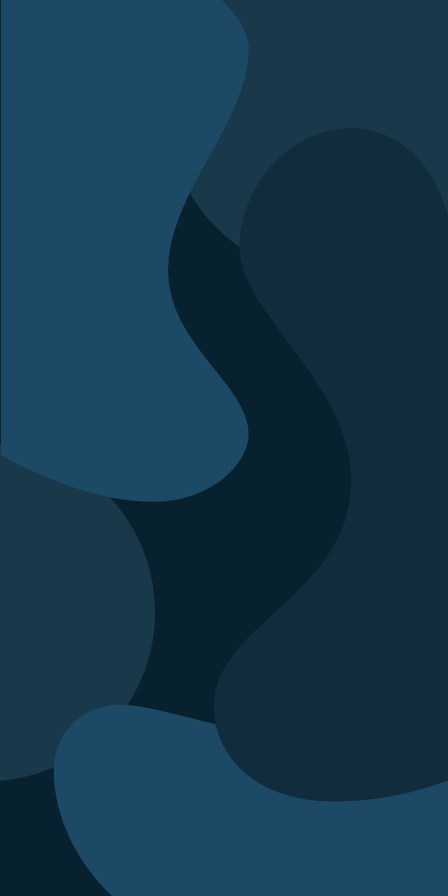
Write a WebGL 1 fragment shader that draws this background.

```glsl
precision highp float;
// Flat layered backdrop: two teal discs under flowing blue and navy blobs.

#define DEEP vec3(0.031, 0.129, 0.180)
#define TEAL vec3(0.098, 0.224, 0.290)
#define BLUE vec3(0.110, 0.290, 0.400)
#define NAVY vec3(0.063, 0.172, 0.239)
#define UPPER_DISC vec3(0.751, 0.241, 0.378)
#define LOWER_DISC vec3(-0.031, 1.367, 0.377)
#define CURVE_STEPS 16

uniform vec2 u_resolution;

// Path state: sample point, path start, pen position, squared distance, side
vec2 point, origin, pen;
float nearest, side;

void moveTo(vec2 a) {
  origin = a;
  pen = a;
  nearest = 1e3;
  side = 1.0;
}

// Straight edge: tracks the nearest distance and flips side on each crossing
void lineTo(vec2 b) {
  vec2 edge = b - pen;
  vec2 rel = point - pen;
  float along = clamp(dot(rel, edge) / max(dot(edge, edge), 1e-9), 0.0, 1.0);
  vec2 gap = rel - edge * along;
  nearest = min(nearest, dot(gap, gap));
  bool penAbove = pen.y > point.y;
  bool endAbove = b.y > point.y;
  if (penAbove != endAbove && rel.x < edge.x * rel.y / edge.y) side = -side;
  pen = b;
}

// Cubic Bezier, flattened into short edges
void curveTo(vec2 c1, vec2 c2, vec2 b) {
  vec2 a = pen;
  for (int i = 1; i <= CURVE_STEPS; i++) {
    float t = float(i) / float(CURVE_STEPS);
    float s = 1.0 - t;
    lineTo(s * s * s * a + 3.0 * s * t * (s * c1 + t * c2) + t * t * t * b);
  }
}

// Closes the path and returns its signed distance, negative inside
float closePath() {
  lineTo(origin);
  return side * sqrt(nearest);
}

float upperBlob() {
  moveTo(vec2(0.002, -0.05));
  lineTo(vec2(0.440, -0.05));
  lineTo(vec2(0.495, 0.0));
  curveTo(vec2(0.531, 0.036), vec2(0.555, 0.073), vec2(0.555, 0.109));
  curveTo(vec2(0.555, 0.273), vec2(0.375, 0.430), vec2(0.375, 0.604));
  curveTo(vec2(0.375, 0.768), vec2(0.555, 0.859), vec2(0.555, 0.969));
  curveTo(vec2(0.555, 1.036), vec2(0.469, 1.120), vec2(0.344, 1.120));
  curveTo(vec2(0.221, 1.120), vec2(0.104, 1.070), vec2(0.002, 1.016));
  return closePath();
}

float lowerBlob() {
  moveTo(vec2(1.1, 1.635));
  lineTo(vec2(0.573, 1.635));
  curveTo(vec2(0.469, 1.620), vec2(0.339, 1.573), vec2(0.268, 1.573));
  curveTo(vec2(0.185, 1.573), vec2(0.120, 1.635), vec2(0.120, 1.719));
  curveTo(vec2(0.120, 1.828), vec2(0.177, 1.932), vec2(0.250, 2.0));
  lineTo(vec2(0.29, 2.05));
  lineTo(vec2(1.1, 2.05));
  return closePath();
}

float rightBlob() {
  moveTo(vec2(1.1, 0.482));
  lineTo(vec2(1.0, 0.482));
  curveTo(vec2(0.969, 0.359), vec2(0.880, 0.286), vec2(0.786, 0.286));
  curveTo(vec2(0.641, 0.286), vec2(0.534, 0.422), vec2(0.534, 0.552));
  curveTo(vec2(0.534, 0.698), vec2(0.784, 0.854), vec2(0.784, 1.073));
  curveTo(vec2(0.784, 1.328), vec2(0.477, 1.393), vec2(0.477, 1.576));
  curveTo(vec2(0.477, 1.693), vec2(0.578, 1.789), vec2(0.742, 1.789));
  curveTo(vec2(0.839, 1.789), vec2(0.924, 1.771), vec2(1.0, 1.742));
  lineTo(vec2(1.1, 1.70));
  return closePath();
}

// Signed distance to a disc given as centre and radius
float disc(vec3 shape) {
  return length(point - shape.xy) - shape.z;
}

// Antialiased coverage about one pixel wide
float cover(float dist) {
  return clamp(0.5 - dist * u_resolution.x, 0.0, 1.0);
}

void main() {
  // Canvas units: x runs 0 to 1, y runs 0 to 2 from the top edge down
  vec2 uv = gl_FragCoord.xy / u_resolution;
  point = vec2(uv.x, 2.0 - 2.0 * uv.y);

  // Layers from back to front
  vec3 color = DEEP;
  color = mix(color, TEAL, cover(min(disc(UPPER_DISC), disc(LOWER_DISC))));
  color = mix(color, BLUE, cover(upperBlob()));
  color = mix(color, BLUE, cover(lowerBlob()));
  color = mix(color, NAVY, cover(rightBlob()));
  gl_FragColor = vec4(color, 1.0);
}
```
